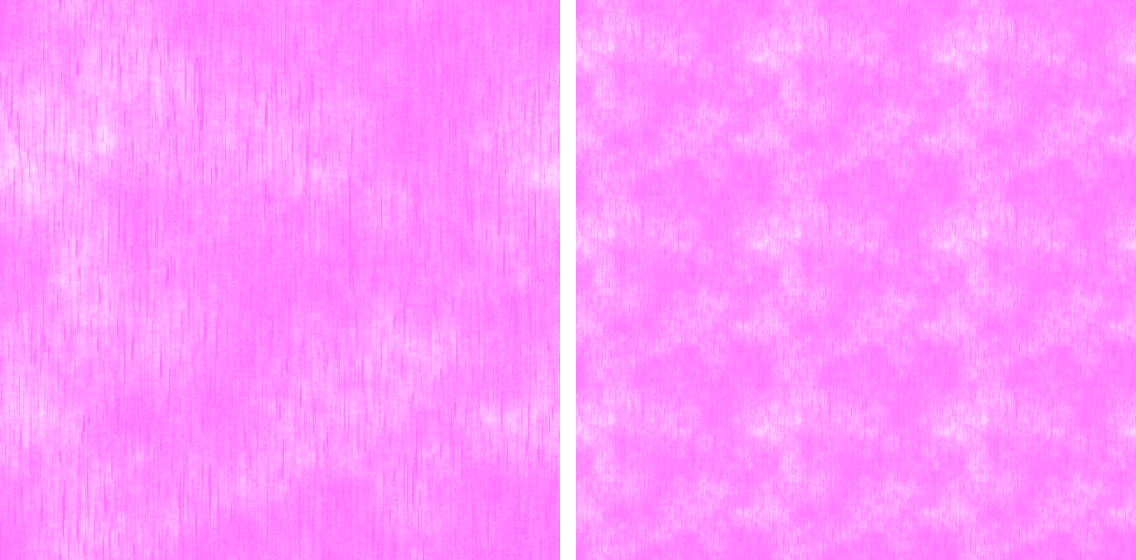
Left, the tile; right, the same tile 3 across and 3 down.
Give the GLSL for this texture, as a three.js fragment shader.

```glsl
varying vec2 vUv;

const vec3 DEEP_PINK = vec3(1.0, 0.44, 1.0);
const vec3 PALE_PINK = vec3(1.0, 0.94, 1.0);

float hash(vec2 p, float seed) {
  vec3 q = fract(vec3(p.xyx + seed * 7.31) * vec3(0.1031, 0.1030, 0.0973));
  q += dot(q, q.yzx + 33.33);
  return fract((q.x + q.y) * q.z);
}

// Value noise that wraps after the given number of cells
float tileNoise(vec2 uv, float cells, float seed) {
  vec2 p = uv * cells;
  vec2 cell = floor(p);
  vec2 f = fract(p);
  f = f * f * (3.0 - 2.0 * f);
  vec2 a = mod(cell, cells);
  vec2 b = mod(cell + 1.0, cells);
  return mix(mix(hash(a, seed), hash(vec2(b.x, a.y), seed), f.x),
             mix(hash(vec2(a.x, b.y), seed), hash(b, seed), f.x), f.y);
}

// Octaves from broad clouds down to fine mottling, centred on zero
float clouds(vec2 uv) {
  float sum = 0.0;
  float total = 0.0;
  float weight = 1.0;
  float cells = 4.0;
  for (int i = 0; i < 7; i++) {
    sum += weight * (tileNoise(uv, cells, float(i) + 1.0) - 0.5);
    total += weight;
    weight *= 0.72;
    cells *= 2.0;
  }
  return sum / total;
}

// One vertical fibre, shifted by its own amount so that ends do not align
float fibre(float column, float y, float rows, float seed) {
  float p = y * rows + hash(vec2(column, 5.0), seed + 9.0) * rows;
  float f = smoothstep(0.0, 1.0, fract(p));
  float row = floor(p);
  return mix(hash(vec2(column, mod(row, rows)), seed),
             hash(vec2(column, mod(row + 1.0, rows)), seed), f);
}

// Narrow fibres side by side with crisp, smoothed borders
float streaks(vec2 uv, float columns, float rows, float seed) {
  float x = uv.x * columns;
  float column = floor(x);
  return mix(fibre(mod(column, columns), uv.y, rows, seed),
             fibre(mod(column + 1.0, columns), uv.y, rows, seed),
             smoothstep(0.2, 0.8, fract(x)));
}

void main() {
  float cloud = clouds(vUv);
  float light = smoothstep(-0.14, 0.2, cloud);

  // Brushing, stronger in the pale patches
  float brushing = 0.7 * streaks(vUv, 360.0, 18.0, 11.0)
                 + 0.3 * streaks(vUv, 150.0, 11.0, 12.0) - 0.5;

  // Sparse thin dark scratches
  float scratch = smoothstep(0.72, 0.96, streaks(vUv, 320.0, 22.0, 13.0));

  float grain = tileNoise(vUv, 300.0, 14.0) - 0.5;

  float tone = 0.262 + 1.15 * cloud + 2.0 * cloud * cloud
             + brushing * mix(0.18, 0.38, light)
             - scratch * mix(0.1, 0.32, light)
             + grain * 0.14;

  gl_FragColor = vec4(mix(DEEP_PINK, PALE_PINK, clamp(tone, 0.0, 1.0)), 1.0);
}
```
